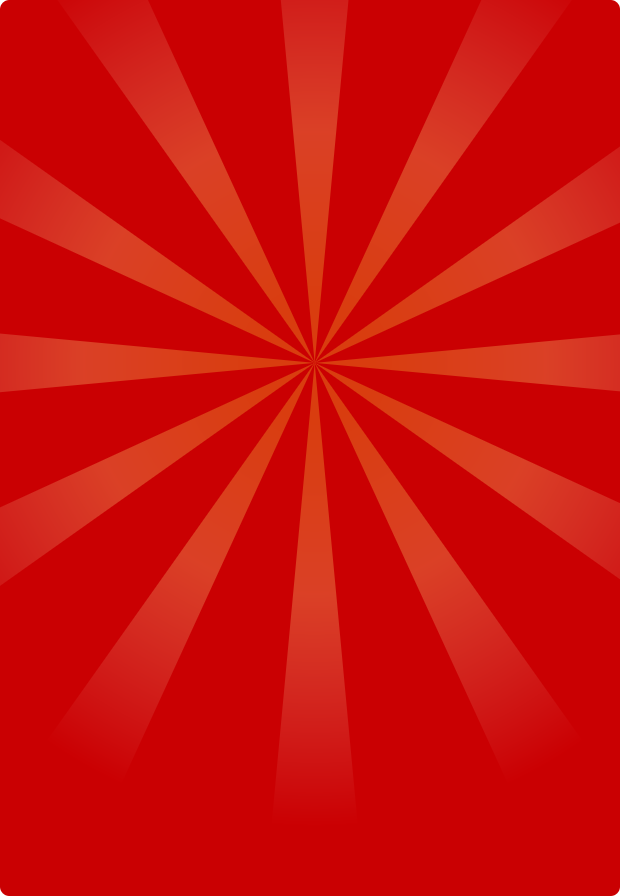
A WebGL 1 fragment shader for this background:

```glsl
precision highp float;

uniform vec2 u_resolution;

const float TAU = 6.2831853;
const float RAY_COUNT = 12.0;
const float RAY_HALF_ANGLE = 0.093;
const float BURST_RADIUS = 0.517;
const float CORNER_RADIUS = 0.0105;
const vec2 BURST_CENTER = vec2(0.5075, 0.595);

const vec3 PAPER = vec3(1.0);
const vec3 RED = vec3(0.794, 0.0, 0.008);
const vec3 ORANGE = vec3(0.85, 0.24, 0.06);
const vec3 CORAL = vec3(0.857, 0.252, 0.148);
const vec3 PINK = vec3(0.85, 0.29, 0.28);

// Antialiased coverage of a signed distance, negative inside
float coverage(float dist, float pixel) {
  return clamp(0.5 - dist / pixel, 0.0, 1.0);
}

float roundedBox(vec2 p, vec2 halfSize, float radius) {
  vec2 q = abs(p) - halfSize + radius;
  return length(max(q, 0.0)) + min(max(q.x, q.y), 0.0) - radius;
}

// Distance to the nearest of evenly spaced wedges around the origin
float rayDistance(vec2 p, float count, float halfAngle) {
  float spacing = TAU / count;
  float angle = atan(p.x, p.y);
  float offset = abs(mod(angle + 0.5 * spacing, spacing) - 0.5 * spacing);
  return length(p) * sin(offset - halfAngle);
}

// Ray colour from the hub (t = 0) to the tip (t = 1)
vec3 rayColor(float t) {
  vec3 inner = mix(ORANGE, CORAL, clamp((t - 0.13) / 0.37, 0.0, 1.0));
  return mix(inner, PINK, clamp((t - 0.5) / 0.5, 0.0, 1.0));
}

float rayOpacity(float t) {
  return clamp((1.0 - t) / 0.5, 0.0, 1.0);
}

void main() {
  float pixel = 1.0 / u_resolution.y;
  vec2 canvas = u_resolution * pixel;
  vec2 p = gl_FragCoord.xy * pixel;

  // Fading sunburst
  vec2 fromHub = p - BURST_CENTER * canvas;
  float t = length(fromHub) / BURST_RADIUS;
  float ray = coverage(rayDistance(fromHub, RAY_COUNT, RAY_HALF_ANGLE), pixel);
  vec3 color = mix(RED, rayColor(t), ray * rayOpacity(t));

  // Rounded card corners, with the straight sides flush to the canvas
  float card = roundedBox(p - 0.5 * canvas, 0.5 * canvas, CORNER_RADIUS);
  color = mix(PAPER, color, coverage(card, pixel));

  gl_FragColor = vec4(color, 1.0);
}
```
